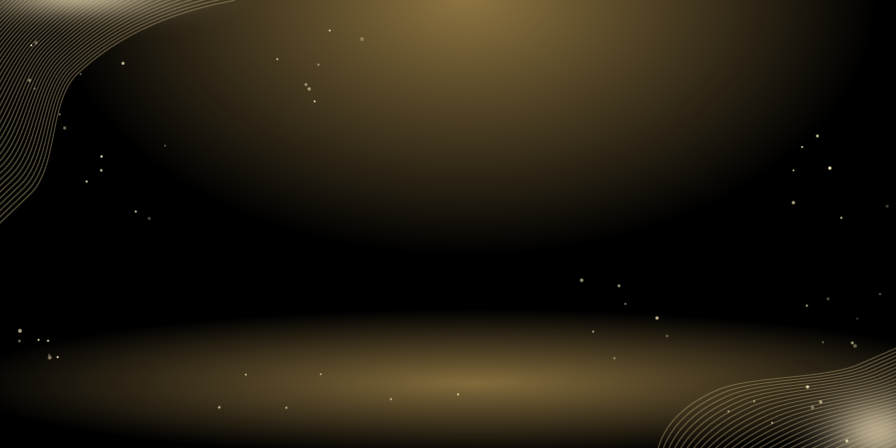
Write a WebGL 2 fragment shader that draws this background.

```glsl
#version 300 es
precision highp float;
// Dark stage lit by two golden elliptical glows, with fine contour lines
// flowing around two opposite corners and small clusters of sparkles.
// Contours are level sets of a bent corner distance; sparkles are hashed.
uniform vec2 u_resolution;
out vec4 fragColor;

const vec3 GOLD = vec3(0.55, 0.45, 0.25);
const vec3 LINE_GOLD = vec3(0.66, 0.59, 0.42);
const vec3 PALE = vec3(0.76, 0.70, 0.57);
const vec3 SPARK = vec3(1.0, 0.95, 0.76);
const int CLUSTERS = 9;
const int SPARKS = 7;

// Integer hash giving two values from 0 to 1
vec2 hash2(uint n) {
    uvec2 v = uvec2(n, n + 7919u) * 747796405u + 2891336453u;
    v = ((v >> ((v >> 28u) + 4u)) ^ v) * 277803737u;
    v = (v >> 22u) ^ v;
    return vec2(v >> 8u) / 16777216.0;
}

// Linear falloff from the centre of an ellipse to its rim
float ellipseGlow(vec2 p, vec2 centre, vec2 radii) {
    return max(1.0 - length((p - centre) / radii), 0.0);
}

// Soft bell-shaped light
float softGlow(vec2 p, vec2 centre, vec2 radii) {
    vec2 d = (p - centre) / radii;
    return exp(-dot(d, d));
}

// Bent corner distance: 0 at the corner, 1 on the outermost contour
// bend = (base, step height, tail strength), span = (step start, step end)
float cornerLevel(vec2 corner, vec2 size, vec3 bend, vec2 span) {
    vec2 q = corner / size;
    float along = clamp(q.x - q.y, -1.0, 1.0);
    float tail = max(along - span.y, 0.0);
    float rim = bend.x + bend.y * smoothstep(span.x, span.y, along)
              + bend.z * tail * tail;
    return (q.x + q.y) / rim;
}

// Evenly spaced thin lines on the levels up to 1
float contours(float level, float count, float width, float pixel) {
    float slope = max(fwidth(level) / pixel, 0.001);
    float d = abs(fract(level * count + 0.5) - 0.5) / (count * slope);
    float inside = step(level, 1.0 + 0.5 / count);
    return inside * clamp((0.5 * width - d) / pixel + 0.5, 0.0, 1.0);
}

// Sparkles scattered in a box; cluster = (centre, horizontal and vertical spread)
float sparkles(vec2 p, vec4 cluster, uint seed, float pixel) {
    float light = 0.0;
    for (int i = 0; i < SPARKS; i++) {
        uint id = seed + uint(i) * 17u;
        vec2 place = cluster.xy + (hash2(id) * 2.0 - 1.0) * cluster.zw;
        vec2 look = hash2(id + 4001u);
        float radius = mix(0.0018, 0.0042, look.x * look.x);
        float disc = 1.0 - smoothstep(-pixel, pixel, length(p - place) - radius);
        light = max(light, disc * mix(0.25, 1.0, look.y));
    }
    return light;
}

void main() {
    float pixel = 1.0 / u_resolution.y;
    vec2 p = gl_FragCoord.xy * pixel;
    float aspect = u_resolution.x * pixel;

    // Overhead light and lit floor
    vec3 color = GOLD * ellipseGlow(p, vec2(1.04, 1.01), vec2(0.92, 0.58));
    color += GOLD * 0.92 * ellipseGlow(p, vec2(1.06, 0.145), vec2(1.15, 0.165));

    // Flowing contours in the upper left and lower right corners
    float upper = cornerLevel(vec2(p.x, 1.0 - p.y), vec2(0.52, 0.495),
                              vec3(1.005, -0.34, 0.34), vec2(-0.75, 0.0));
    float lower = cornerLevel(vec2(aspect - p.x, p.y), vec2(0.53, 0.232),
                              vec3(0.96, 0.35, -0.48), vec2(-0.65, 0.2));
    float lines = max(contours(upper, 36.0, 0.0022, pixel),
                      contours(lower, 26.0, 0.0020, pixel));
    color = mix(color, LINE_GOLD, 0.5 * lines);

    // Pale shine where the contours gather
    float shine = softGlow(p, vec2(0.18, 1.01), vec2(0.19, 0.045));
    shine = max(shine, softGlow(p, vec2(aspect - 0.04, 0.035), vec2(0.11, 0.08)));
    color = mix(color, PALE, 0.92 * shine);

    // Sparkle clusters
    vec4 clusters[CLUSTERS] = vec4[](
        vec4(0.71, 0.88, 0.13, 0.11), vec4(0.25, 0.62, 0.13, 0.12),
        vec4(1.86, 0.57, 0.13, 0.13), vec4(1.39, 0.29, 0.13, 0.12),
        vec4(0.09, 0.24, 0.07, 0.05), vec4(1.89, 0.28, 0.10, 0.07),
        vec4(0.16, 0.87, 0.16, 0.13), vec4(1.72, 0.08, 0.18, 0.07),
        vec4(0.78, 0.09, 0.40, 0.08));
    float sparkle = 0.0;
    for (int i = 0; i < CLUSTERS; i++) {
        sparkle = max(sparkle, sparkles(p, clusters[i], uint(i) * 331u + 5u, pixel));
    }
    color = mix(color, SPARK, sparkle);

    fragColor = vec4(color, 1.0);
}
```
